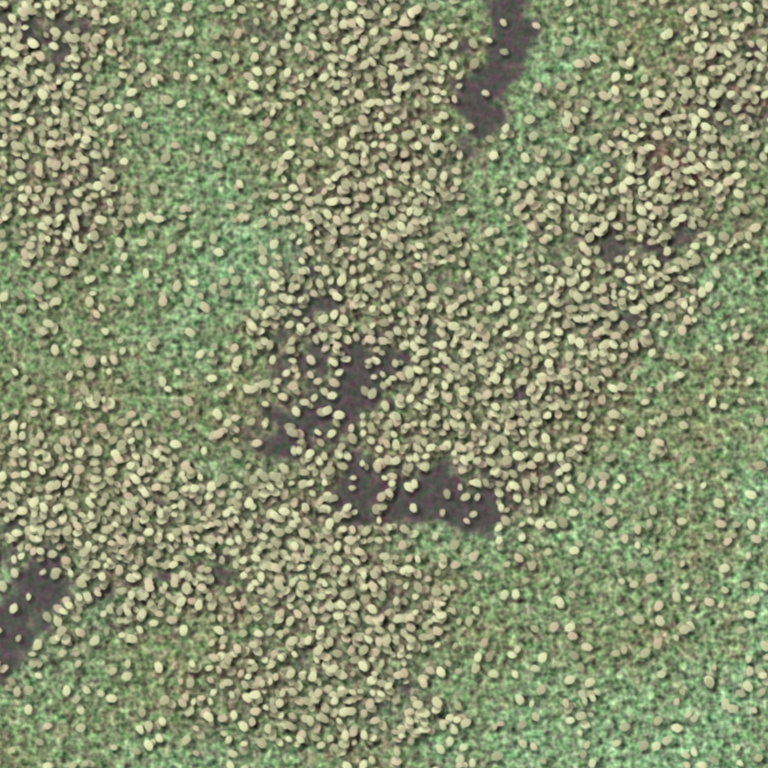
Give the GLSL for this texture, as a Shadertoy shader.

```glsl
// Draws a worn lawn from above: soft grass, dark bare hollows and drifts of pale fallen leaves.

const vec3 GRASS  = vec3(0.49, 0.55, 0.40);
const vec3 LUSH   = vec3(0.54, 0.69, 0.52);
const vec3 STRAW  = vec3(0.56, 0.55, 0.41);
const vec3 SOIL   = vec3(0.47, 0.44, 0.36);
const vec3 HOLLOW = vec3(0.33, 0.31, 0.31);
const vec3 RUST   = vec3(0.52, 0.36, 0.33);
const vec3 LEAF_DULL = vec3(0.62, 0.61, 0.49);
const vec3 LEAF_PALE = vec3(0.92, 0.93, 0.74);
const vec3 LEAF_PINK = vec3(0.85, 0.76, 0.66);

const float LEAF_CELLS = 64.0;      // leaf cells across the canvas
const float LEAF_RADIUS = 0.0064;
const float LEAF_SOFTNESS = 0.0026;
const float LEAF_SHADE = 0.30;
const float GRAIN_CONTRAST = 0.95;
const int LEAF_LAYERS = 3;

// Centre lines of the leaf drifts and of the bare hollows, as start and end points
const vec4 DRIFTS[6] = vec4[6](
    vec4(0.47, 0.93, 0.50, 0.55), vec4(0.50, 0.55, 0.42, 0.12),
    vec4(0.60, 0.42, 0.78, 0.64), vec4(0.80, 0.66, 0.97, 0.93),
    vec4(0.00, 0.95, 0.06, 0.84), vec4(0.05, 0.32, 0.45, 0.30));
const vec4 HOLLOWS[4] = vec4[4](
    vec4(0.36, 0.42, 0.50, 0.52), vec4(0.62, 0.85, 0.66, 0.98),
    vec4(0.48, 0.36, 0.63, 0.34), vec4(0.00, 0.15, 0.05, 0.24));

vec3 hash3(vec2 p) {
    vec3 q = fract(p.xyx * vec3(0.1031, 0.1030, 0.0973));
    q += dot(q, q.yxz + 33.33);
    return fract((q.xxy + q.yzz) * q.zyx);
}

float gradientAt(vec2 cell, vec2 offset) {
    return dot(hash3(cell).xy * 2.0 - 1.0, offset);
}

float gradientNoise(vec2 p) {
    vec2 i = floor(p), f = p - i;
    vec2 u = f * f * f * (f * (f * 6.0 - 15.0) + 10.0);
    vec2 e = vec2(1.0, 0.0);
    return mix(mix(gradientAt(i, f), gradientAt(i + e.xy, f - e.xy), u.x),
               mix(gradientAt(i + e.yx, f - e.yx), gradientAt(i + e.xx, f - e.xx), u.x), u.y);
}

float segmentDistance(vec2 p, vec4 s) {
    vec2 a = p - s.xy, b = s.zw - s.xy;
    return length(a - b * clamp(dot(a, b) / dot(b, b), 0.0, 1.0));
}

// x: amount of leaf drift, y: amount of bare hollow
vec2 groundCover(vec2 p) {
    float broad = gradientNoise(p * 7.0 + 3.7);
    float medium = gradientNoise(p * 18.0 + 41.3);
    float ragged = gradientNoise(p * 42.0 + 17.1);
    float driftDist = 1.0, hollowDist = 1.0;
    for (int i = 0; i < 6; i++) driftDist = min(driftDist, segmentDistance(p, DRIFTS[i]));
    for (int i = 0; i < 4; i++) hollowDist = min(hollowDist, segmentDistance(p, HOLLOWS[i]));
    float drift = 1.0 - smoothstep(0.03, 0.19, driftDist + 0.14 * broad + 0.10 * medium);
    float scattered = smoothstep(0.16, 0.38, 0.6 * medium + 0.6 * ragged - 0.5 * broad) * drift;
    float core = 1.0 - smoothstep(0.015, 0.05, hollowDist + 0.05 * medium + 0.04 * ragged);
    return vec2(drift, max(0.85 * scattered, core));
}

vec3 groundColor(vec2 p, vec2 cover) {
    float patches = gradientNoise(p * 5.0 + 9.2) + 0.5 * gradientNoise(p * 13.0 + 5.5);
    float tufts = gradientNoise(p * 31.0 + 71.0);
    float lushSide = 0.45 * smoothstep(0.65, 1.0, p.x) * smoothstep(0.65, 0.3, p.y);
    vec3 color = mix(GRASS, LUSH, clamp(0.15 + lushSide + patches + 0.5 * tufts, 0.0, 0.85));
    color = mix(color, STRAW, smoothstep(0.0, 0.4, tufts - 0.6 * patches) * 0.6);
    color = mix(color, SOIL, cover.x * (0.55 + 0.6 * tufts));
    float rust = smoothstep(0.12, 0.4, gradientNoise(p * 11.0 + 23.0)) * smoothstep(0.6, 0.95, p.x + 0.2 * p.y);
    color = mix(color, RUST, 0.6 * rust * cover.x);
    return mix(color, HOLLOW, cover.y * 0.93);
}

// Paints one layer of jittered, rounded leaves with small shadows at the lower right
vec3 paintLeaves(vec3 color, vec2 p, float layer) {
    float cells = LEAF_CELLS * (1.0 + 0.17 * layer);
    vec2 home = floor(p * cells);
    float wobble = 0.0016 * gradientNoise(p * 150.0 + layer * 13.0);
    for (int y = -1; y <= 1; y++)
    for (int x = -1; x <= 1; x++) {
        vec2 cell = home + vec2(x, y);
        vec3 place = hash3(cell + 57.0 * layer + 11.0);
        vec3 look = hash3(cell + 91.0 * layer + 307.0);
        vec2 center = (cell + 0.1 + 0.8 * place.xy) / cells;
        vec2 cover = groundCover(center);
        float chance = mix(0.07, 0.52, cover.x) * (1.0 - 0.75 * cover.y);
        if (place.z > chance) continue;

        float angle = 6.2832 * look.x;
        vec2 axis = vec2(cos(angle), sin(angle));
        vec2 d = p - center, s = d + vec2(-0.0035, 0.0035);
        float radius = LEAF_RADIUS * (0.65 + 0.55 * look.y);
        float dist = length(vec2(dot(d, axis), 1.35 * dot(d, vec2(-axis.y, axis.x)))) - radius + wobble;
        float shade = 1.0 - smoothstep(-0.002, 0.004, length(s) - radius);
        float body = 1.0 - smoothstep(-LEAF_SOFTNESS, LEAF_SOFTNESS, dist);

        float brightness = clamp(look.z * 0.95 + 0.12 * layer, 0.0, 1.0);
        vec3 leaf = mix(LEAF_DULL, LEAF_PALE, brightness);
        leaf = mix(leaf, LEAF_PINK, 0.6 * step(0.8, fract(look.x * 7.0 + look.y)));
        leaf *= 1.0 + 10.0 * dot(d, vec2(-0.7, 0.7));
        color *= 1.0 - LEAF_SHADE * shade * (1.0 - body);
        color = mix(color, leaf, body * 0.93);
    }
    return color;
}

void mainImage(out vec4 fragColor, in vec2 fragCoord) {
    vec2 p = fragCoord / iResolution.y;
    vec2 cover = groundCover(p);
    vec3 color = groundColor(p, cover);

    // Blade-sized grain, calmer in the hollows
    float grain = 0.5 * gradientNoise(p * 62.0) + 0.75 * gradientNoise(p * 113.0 + 8.0)
                + 0.45 * gradientNoise(p * 190.0 + 31.0);
    color *= 1.0 + GRAIN_CONTRAST * grain * (1.0 - 0.7 * cover.y);
    color += vec3(0.10, -0.05, 0.05) * gradientNoise(p * 85.0 + 63.0);

    for (int i = 0; i < LEAF_LAYERS; i++) color = paintLeaves(color, p, float(i));
    fragColor = vec4(clamp(color, 0.0, 1.0), 1.0);
}
```
